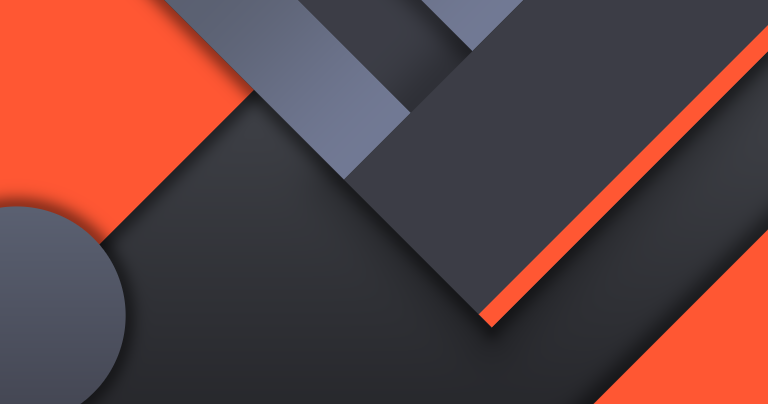
A Shadertoy shader for this background:

```glsl
#define ORANGE vec3(1.0, 0.34, 0.20)
#define PANEL vec3(0.235, 0.241, 0.275)
#define BASE_TOP vec3(0.275, 0.285, 0.312)
#define BASE_BOTTOM vec3(0.155, 0.158, 0.175)
#define STEEL_DARK vec3(0.355, 0.378, 0.445)
#define STEEL_LIGHT vec3(0.445, 0.475, 0.580)
#define DISC_BOTTOM vec3(0.270, 0.280, 0.330)
#define DISC vec3(0.041, 0.219, 0.270)
#define RIBBON_EDGE 0.407
#define PANEL_START 1.296
#define PANEL_END 2.028
#define FAR 9.0

// Signed distance to a box in the diagonal frame, in canvas heights
float diagonalBox(vec2 q, vec2 lo, vec2 hi) {
    vec2 d = max(lo - q, q - hi) * 0.70711;
    return length(max(d, 0.0)) + min(max(d.x, d.y), 0.0);
}

float coverage(float dist) {
    return clamp(0.5 - dist * iResolution.y, 0.0, 1.0);
}

vec3 castShadow(vec3 under, float dist, float width, float strength) {
    float t = max(dist, 0.0) / width;
    return under * (1.0 - strength * exp(-t * t));
}

vec3 paint(vec3 under, vec3 fill, float dist) {
    return mix(under, fill, coverage(dist));
}

void mainImage(out vec4 fragColor, in vec2 fragCoord) {
    vec2 p = fragCoord / iResolution.y;
    float down = 1.0 - p.y;
    // Diagonal axes: x runs down-right, y runs up-right
    vec2 q = vec2(p.x + down, p.x - down);

    vec3 col = mix(BASE_BOTTOM, BASE_TOP, p.y);

    // Orange corners
    float leftCorner = diagonalBox(q, vec2(-FAR), vec2(0.851, RIBBON_EDGE));
    col = castShadow(col, leftCorner, 0.030, 0.42);
    col = paint(col, ORANGE, leftCorner);

    float rightCorner = diagonalBox(q, vec2(2.469, -FAR), vec2(FAR));
    col = castShadow(col, rightCorner, 0.040, 0.42);
    col = paint(col, ORANGE, rightCorner);

    // Disc
    float disc = length(p - DISC.xy) - DISC.z;
    col = castShadow(col, disc, 0.030, 0.42);
    col = paint(col, mix(DISC_BOTTOM, STEEL_DARK, p.y / 0.489), disc);

    // Ribbon base, then the wide shadow of the panel above it
    float ribbon = diagonalBox(q, vec2(-FAR, RIBBON_EDGE), vec2(PANEL_END, FAR));
    col = castShadow(col, ribbon, 0.030, 0.40);
    col = paint(col, PANEL, ribbon);

    float panel = diagonalBox(q, vec2(PANEL_START, RIBBON_EDGE), vec2(PANEL_END, FAR));
    col = castShadow(col, panel, 0.085, 0.22);

    // Steel bands on the ribbon
    float sheen = smoothstep(0.45, 1.30, q.x);
    vec3 steel = mix(STEEL_DARK, STEEL_LIGHT, sheen);

    float upperBand = diagonalBox(q, vec2(-FAR, 1.043), vec2(PANEL_START, FAR));
    col = castShadow(col, upperBand, 0.040, 0.32);
    col = paint(col, steel, upperBand);

    float lowerBand = diagonalBox(q, vec2(-FAR, RIBBON_EDGE), vec2(PANEL_START, 0.737));
    col = paint(col, steel, lowerBand);

    // Panel and its orange trim
    col = paint(col, PANEL, panel);
    float trim = diagonalBox(q, vec2(1.963, RIBBON_EDGE), vec2(PANEL_END, FAR));
    col = paint(col, ORANGE, trim);

    fragColor = vec4(col, 1.0);
}
```
